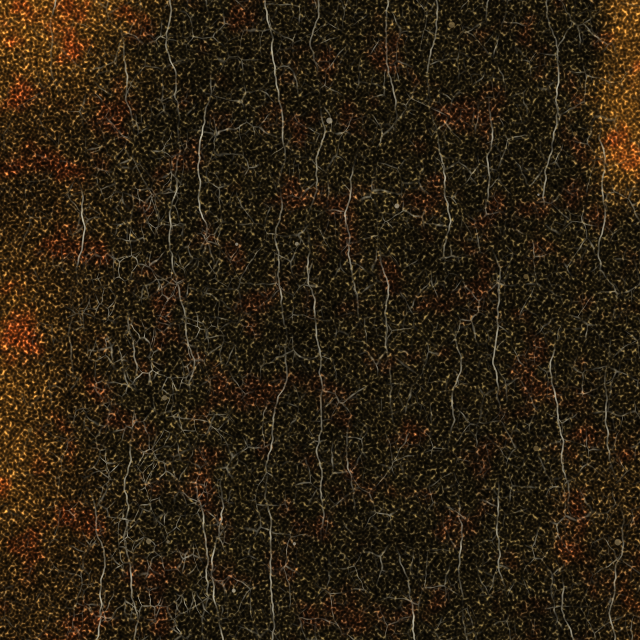
Reproduce this texture procedurally as a Shadertoy shader.

```glsl
// Aged dark varnish with ochre patches, fine grain and pale, mostly vertical craquelure.

vec2 hash2(vec2 p) {
    vec3 q = fract(p.xyx * vec3(0.1031, 0.1030, 0.0973));
    q += dot(q, q.yzx + 33.33);
    return fract((q.xx + q.yz) * q.zy);
}

float cornerSlope(vec2 cell, vec2 offset) {
    float angle = 6.2832 * hash2(cell).x;
    return dot(vec2(cos(angle), sin(angle)), offset);
}

float gradientNoise(vec2 p) {
    vec2 i = floor(p), f = p - i;
    vec2 u = f * f * f * (f * (f * 6.0 - 15.0) + 10.0);
    vec2 e = vec2(0, 1);
    return mix(mix(cornerSlope(i, f), cornerSlope(i + e.yx, f - e.yx), u.x),
               mix(cornerSlope(i + e, f - e), cornerSlope(i + 1.0, f - 1.0), u.x), u.y);
}

float fbm(vec2 p) {
    float sum = 0.0, amp = 1.0;
    for (int i = 0; i < 4; i++) {
        sum += amp * gradientNoise(p);
        p = mat2(1.6, 1.2, -1.2, 1.6) * p + 17.3;
        amp *= 0.5;
    }
    return sum;
}

// Distance to the nearest border between Voronoi cells
float cellBorder(vec2 p) {
    vec2 home = floor(p), f = p - home, nearest = vec2(0);
    float best = 9.0, border = 9.0;
    for (int y = -1; y <= 1; y++)
    for (int x = -1; x <= 1; x++) {
        vec2 g = vec2(x, y), r = g + hash2(home + g) - f;
        if (dot(r, r) < best) { best = dot(r, r); nearest = r; }
    }
    for (int y = -2; y <= 2; y++)
    for (int x = -2; x <= 2; x++) {
        vec2 g = vec2(x, y), r = g + hash2(home + g) - f, d = r - nearest;
        if (dot(d, d) > 1e-5) border = min(border, dot(0.5 * (nearest + r), normalize(d)));
    }
    return border;
}

float stroke(float dist, float halfWidth, float px) {
    return 1.0 - smoothstep(halfWidth - 0.6 * px, halfWidth + 0.8 * px, dist);
}

// Long wandering cracks that fade in and out on their way down
float longCracks(vec2 uv, float px) {
    float sum = 0.0;
    for (int i = 0; i < 12; i++) {
        float id = float(i);
        vec2 rnd = hash2(vec2(id, 5.0));
        float x = 0.13 + 0.073 * id + 0.035 * (rnd.x - 0.5) - 0.06 * (uv.y - 0.5) * rnd.y;
        x += 0.045 * gradientNoise(vec2(uv.y * 4.0, id * 7.3 + 0.4));
        x += 0.010 * gradientNoise(vec2(uv.y * 22.0, id * 3.7 + 0.6));
        x += 0.003 * gradientNoise(vec2(uv.y * 80.0, id * 5.1 + 0.3));
        float shown = smoothstep(-0.22, 0.12, gradientNoise(vec2(uv.y * 5.0 + 9.0, id * 9.7 + 0.5)));
        float glint = 0.65 + 0.9 * gradientNoise(vec2(uv.y * 45.0, id * 4.3 + 0.5));
        sum = max(sum, stroke(abs(uv.x - x), 0.0012, px) * shown * glint);
    }
    return sum;
}

void mainImage(out vec4 fragColor, in vec2 fragCoord) {
    vec2 uv = fragCoord / iResolution.xy;
    float px = 1.0 / iResolution.y;
    float cloud = fbm(uv * 5.0 + 3.0);
    float mottle = fbm(uv * 22.0 + 40.0);

    // Ochre at the upper corners and along the left side
    float corner = smoothstep(0.38, 0.10, length(uv * vec2(1.2, 1.6) - vec2(0, 1.6)) + 0.14 * cloud);
    float rightEdge = smoothstep(0.915, 0.975, uv.x + 0.03 * cloud) * smoothstep(0.64, 0.76, uv.y);
    float leftEdge = smoothstep(0.13, 0.0, uv.x + 0.06 * cloud) * smoothstep(0.32, 0.08, abs(uv.y - 0.38));
    float ochre = max(max(corner * 0.8, rightEdge * 0.85), leftEdge * 0.55);
    float brown = 0.6 * smoothstep(0.27, 0.05, uv.x + 0.1 * cloud)
                + 0.5 * smoothstep(0.80, 1.0, uv.x + 0.1 * cloud) * smoothstep(0.5, 0.1, uv.y);
    vec3 ground = mix(vec3(0.095, 0.075, 0.034), vec3(0.18, 0.115, 0.042), brown);
    ground = mix(ground, vec3(0.40, 0.255, 0.085), ochre);
    ground *= 1.0 + 0.25 * cloud + 0.3 * mottle;
    ground.r *= 1.0 + 0.45 * smoothstep(0.0, 0.6, fbm(uv * 14.0 + 70.0));

    // Grain: dark pits and greyish light crumbs
    vec2 turned = mat2(0.8, 0.6, -0.6, 0.8) * uv;
    float grain = gradientNoise(turned * 225.0 + 50.0) + 0.6 * gradientNoise(turned.yx * 120.0 + 90.0);
    vec3 color = ground * exp2(mix(2.9, 1.7, ochre) * grain);
    color += vec3(0.13, 0.125, 0.105) * smoothstep(0.1, 0.65, grain);

    // Crack nets: wide cells everywhere, small ones crowded left of the centre
    vec2 bent = uv + 0.012 * vec2(gradientNoise(uv * 18.0), gradientNoise(uv * 18.0 + 31.0))
                   + 0.003 * vec2(gradientNoise(uv * 75.0), gradientNoise(uv * 75.0 + 53.0));
    float wide = stroke(cellBorder(bent * vec2(24.0, 20.0)) / 22.0, 0.0010, px);
    float small = stroke(cellBorder(bent * vec2(46.0, 37.0) + 80.0) / 41.0, 0.0009, px);
    float band = smoothstep(0.17, 0.04, abs(uv.x - 0.24 + 0.05 * cloud)) * smoothstep(0.85, 0.6, uv.y);
    float broken = smoothstep(-0.3, 0.35, gradientNoise(uv * 28.0 + 11.0));
    float glint = 0.6 + 0.8 * gradientNoise(uv * 95.0 + 23.0);
    float net = max(wide * 0.62 * broken, small * mix(0.22, 0.85, band) * broken) * glint;
    net *= mix(0.45, 1.0, smoothstep(0.02, 0.2, uv.x)) * (1.0 - 0.6 * ochre);
    float crack = max(net, longCracks(uv, px) * 0.9);
    color = mix(color, vec3(0.70, 0.67, 0.58), clamp(crack, 0.0, 1.0));

    // Scattered pale flecks
    for (int i = 0; i < 16; i++) {
        vec2 rnd = hash2(vec2(float(i), 91.0));
        float fleck = stroke(length(uv - hash2(vec2(float(i), 37.0))), 0.0015 + 0.0035 * rnd.x, px);
        color = mix(color, mix(vec3(0.40, 0.31, 0.15), vec3(0.75, 0.72, 0.65), rnd.y), 0.7 * fleck);
    }
    fragColor = vec4(clamp(color, 0.0, 1.0), 1.0);
}
```
